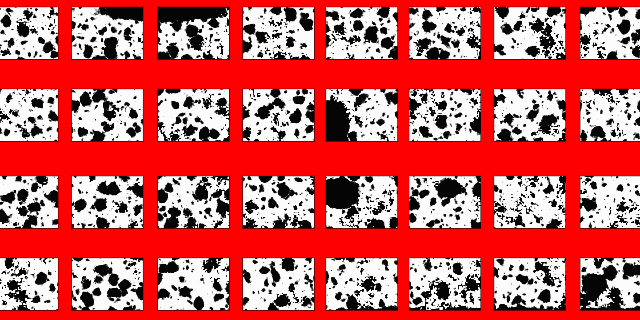
A Shadertoy shader for this pattern:

```glsl
// Rows of white panels on flat red, each a window onto ragged black spots.
// Spots are jittered discs on two grids plus a few broad patches; warping
// and grain noise fray their edges. Lengths are fractions of canvas height.

vec3 hash3(vec2 p) {
    vec3 v = fract(p.xyx * vec3(0.1031, 0.1030, 0.0973));
    v += dot(v, v.yxz + 33.33);
    return fract((v.xxy + v.yzz) * v.zyx);
}

float noise(vec2 p) {
    vec2 i = floor(p), f = fract(p);
    f = f * f * (3.0 - 2.0 * f);
    return mix(mix(hash3(i).x, hash3(i + vec2(1, 0)).x, f.x),
               mix(hash3(i + vec2(0, 1)).x, hash3(i + vec2(1, 1)).x, f.x), f.y);
}

float fbm(vec2 p) {
    float sum = 0.0, amp = 0.55;
    for (int k = 0; k < 3; k++) {
        sum += amp * noise(p);
        p = p * 2.03 + 17.0;
        amp *= 0.5;
    }
    return sum;
}

// Distance to the nearest disc of a jittered grid
float spots(vec2 p, float size, float minRadius, float maxRadius, float seed) {
    vec2 cell = floor(p / size);
    float d = 1.0;
    for (int y = -1; y <= 1; y++)
    for (int x = -1; x <= 1; x++) {
        vec2 id = cell + vec2(x, y);
        vec3 h = hash3(id + seed);
        vec2 center = (id + 0.5 + 0.75 * (h.xy - 0.5)) * size;
        d = min(d, length(p - center) - mix(minRadius, maxRadius, h.z));
    }
    return d;
}

float ellipse(vec2 p, vec2 center, vec2 radius) {
    return (length((p - center) / radius) - 1.0) * min(radius.x, radius.y);
}

// Signed distance to the ink, negative inside
float inkDistance(vec2 p) {
    vec2 w = p + 0.014 * (vec2(noise(p * 45.0), noise(p * 45.0 + 71.0)) - 0.5);
    float d = spots(w, 0.047, 0.003, 0.021, 40.0);
    d = min(d, spots(w, 0.024, -0.002, 0.006, 90.0));

    // Broad patches
    d = min(d, ellipse(w, vec2(0.52, 0.968), vec2(0.22, 0.036)));
    d = min(d, ellipse(w, vec2(1.04, 0.61), vec2(0.055, 0.08)));
    d = min(d, ellipse(w, vec2(1.06, 0.40), vec2(0.065, 0.050)));
    d = min(d, ellipse(w, vec2(1.40, 0.41), vec2(0.038, 0.036)));
    d = min(d, ellipse(w, vec2(1.86, 0.11), vec2(0.040, 0.034)));
    d = min(d, w.y - mix(0.026, 0.040, smoothstep(0.8, 1.2, p.x)));

    // Frayed outline, with grainy areas
    float grain = mix(0.003, 0.020, smoothstep(0.45, 0.8, noise(p * 14.0)));
    d += 0.011 * (fbm(p * 85.0) - 0.48);
    return d + grain * (noise(p * 240.0) - 0.5);
}

void mainImage(out vec4 fragColor, in vec2 fragCoord) {
    vec2 p = fragCoord / iResolution.y;
    float px = 1.0 / iResolution.y;

    // Slightly uneven panel spacing
    vec2 first = vec2(0.0703, 0.108);
    vec2 id = floor((p - first) / 0.2641 + 0.5);
    vec2 center = first + 0.2641 * id;
    center.x += 0.0036 + 0.0044 * cos(1.2566 * (id.x - 2.8));
    center.y += 0.004 * cos(3.14159 * id.y);

    vec2 q = abs(p - center) - vec2(0.1128, 0.0826);
    float edge = max(q.x, q.y);

    // Ink, then a thin dark rim, then the red surround
    float ink = 1.0 - smoothstep(-0.7 * px, 0.7 * px, inkDistance(p));
    vec3 color = mix(vec3(0.99), vec3(0.02), ink);
    float rim = smoothstep(-0.5 * px, 0.5 * px, edge + 0.0016);
    color = mix(color, vec3(0.08, 0.01, 0.01), rim);
    float surround = smoothstep(-0.5 * px, 0.5 * px, edge);
    color = mix(color, vec3(0.995, 0.0, 0.0), surround);
    fragColor = vec4(color, 1.0);
}
```
